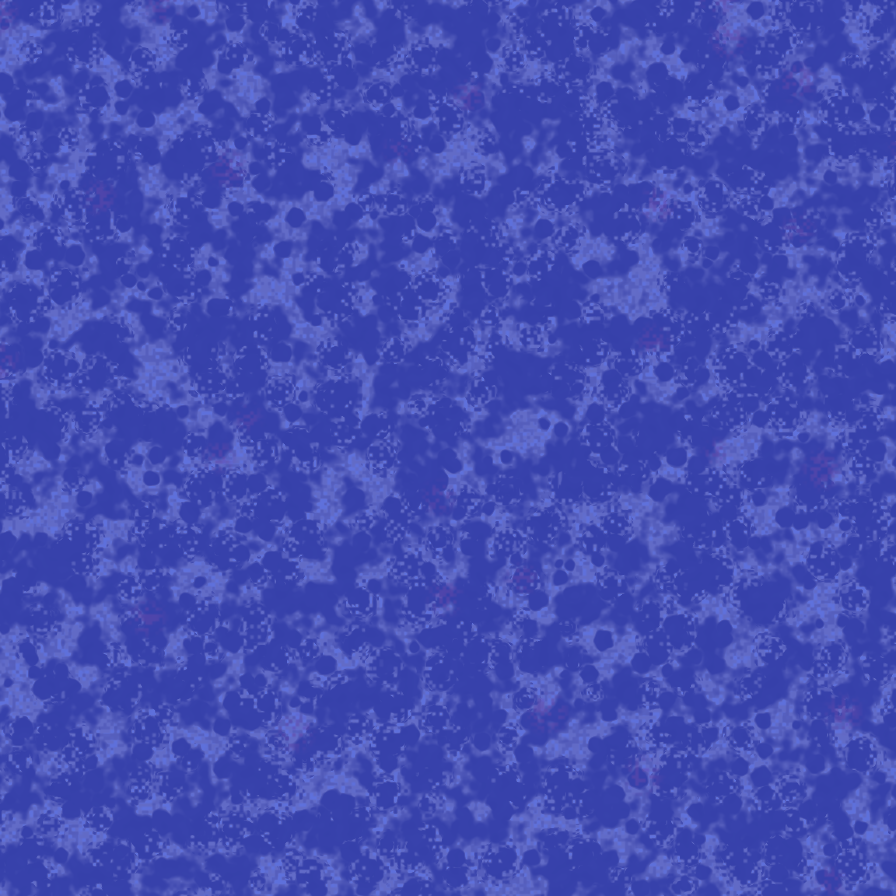
Reproduce this texture procedurally as a three.js fragment shader.

```glsl
// Mottled blue ground: soft pale patches cut by dark discs, speckled spray and faint violet spots.
varying vec2 vUv;

const vec3 DEEP_BLUE = vec3(0.215, 0.255, 0.67);
const vec3 PALE_BLUE = vec3(0.385, 0.415, 0.765);
const vec3 BRIGHT_BLUE = vec3(0.37, 0.44, 0.86);
const vec3 VIOLET = vec3(0.38, 0.28, 0.67);
const float GRAIN_CELLS = 256.0;

vec2 hash2(vec2 p) {
  vec3 q = fract(vec3(p.xyx) * vec3(0.1031, 0.1030, 0.0973));
  q += dot(q, q.yzx + 33.33);
  return fract((q.xx + q.yz) * q.zy);
}

vec2 gradientAt(vec2 cell) {
  float angle = 6.28318 * hash2(cell).x;
  return vec2(cos(angle), sin(angle));
}

float gradientNoise(vec2 p) {
  vec2 i = floor(p), f = fract(p);
  vec2 u = f * f * f * (f * (f * 6.0 - 15.0) + 10.0);
  vec2 e = vec2(1.0, 0.0);
  float low = mix(dot(gradientAt(i), f), dot(gradientAt(i + e), f - e), u.x);
  float high = mix(dot(gradientAt(i + e.yx), f - e.yx),
                   dot(gradientAt(i + 1.0), f - 1.0), u.x);
  return mix(low, high, u.y);
}

// Three octaves of cloud, starting at the given frequency
float cloud(vec2 uv, float frequency) {
  float sum = 0.0, weight = 1.0;
  for (int octave = 0; octave < 3; octave++) {
    sum += weight * gradientNoise(uv * frequency + 17.3 * float(octave));
    frequency *= 2.1;
    weight *= 0.7;
  }
  return sum;
}

// Signed distance, in canvas units, to discs scattered over a jittered grid
float scatteredDiscs(vec2 uv, float cells, float density, vec2 radii, float seed) {
  vec2 p = uv * cells, base = floor(p);
  float nearest = 1.0;
  for (int y = -1; y <= 1; y++) {
    for (int x = -1; x <= 1; x++) {
      vec2 cell = base + vec2(x, y);
      vec2 center = cell + hash2(cell + seed);
      vec2 traits = hash2(cell + seed + 71.0);
      float d = length(p - center) / cells - mix(radii.x, radii.y, traits.y);
      nearest = min(nearest, traits.x < density ? d : 1.0);
    }
  }
  return nearest;
}

float fill(float distance, float softness) {
  return 1.0 - smoothstep(-softness, softness, distance);
}

float speck(vec2 cell, float chance) {
  float threshold = hash2(cell).x;
  return smoothstep(threshold - 0.04, threshold + 0.04, chance) * step(0.01, chance);
}

// Fine random specks, blended between neighbouring grain cells
float specks(vec2 uv, float chance, float seed) {
  vec2 p = uv * GRAIN_CELLS + seed;
  vec2 i = floor(p), f = smoothstep(0.1, 0.9, fract(p));
  vec2 e = vec2(1.0, 0.0);
  float low = mix(speck(i, chance), speck(i + e, chance), f.x);
  float high = mix(speck(i + e.yx, chance), speck(i + 1.0, chance), f.x);
  return mix(low, high, f.y);
}

void main() {
  vec2 uv = vUv;
  float wobble = 0.003 * gradientNoise(uv * 120.0);

  // Soft pale patches
  float field = cloud(uv + 3.0, 20.0);
  float light = smoothstep(-0.26, 0.26, field);

  // Sprayed discs: dark inside, with pale specks gathering at the rim
  float spray = scatteredDiscs(uv, 24.0, 0.72, vec2(0.009, 0.021), 11.0) + wobble;
  float inside = fill(spray, 0.002);
  float rim = smoothstep(-0.014, 0.0, spray);
  float nearLight = smoothstep(-0.45, 0.0, field);
  float sprayed = specks(uv, mix(0.06, 0.42, rim) * nearLight, 5.0);
  light = mix(light, sprayed, inside);

  // Loose dark specks just outside the sprayed discs
  float halo = fill(spray - 0.006, 0.006) * (1.0 - inside);
  light *= 1.0 - 0.85 * specks(uv, 0.42 * halo, 301.0);

  // Small solid dark discs
  float solid = scatteredDiscs(uv, 38.0, 0.45, vec2(0.005, 0.012), 43.0) + wobble;
  light *= 1.0 - fill(solid, 0.0018);

  // Grain breaks up the pale parts
  light *= 0.7 + 0.38 * specks(uv, 0.55, 607.0);
  vec3 color = mix(DEEP_BLUE, PALE_BLUE, min(light, 1.0));
  float brightness = smoothstep(0.6, 1.0, light) * (0.15 + 0.85 * specks(uv, 0.35, 907.0));
  color = mix(color, BRIGHT_BLUE, brightness);

  // Faint violet speckled spots
  float spot = scatteredDiscs(uv, 6.0, 0.55, vec2(0.012, 0.02), 97.0);
  float violet = fill(spot, 0.01) * specks(uv, 0.4, 151.0);
  color = mix(color, VIOLET, 0.55 * violet);

  color += 0.008 * gradientNoise(uv * 70.0);
  gl_FragColor = vec4(color, 1.0);
}
```
